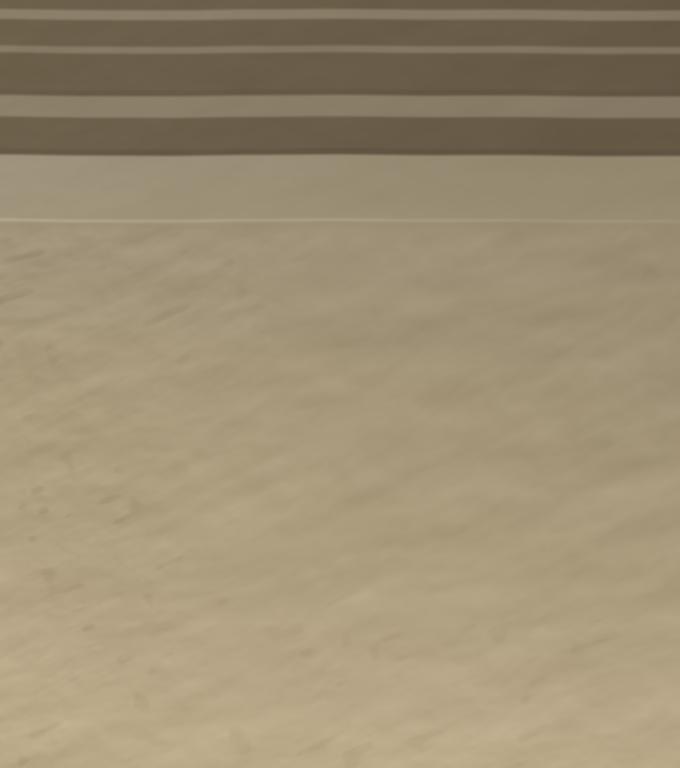
This texture is drawn by a Shadertoy shader. Its source:

```glsl
#define LIT_PLASTER vec3(0.730, 0.665, 0.540)
#define DIM_PLASTER vec3(0.580, 0.528, 0.425)
#define GROOVE vec3(0.415, 0.365, 0.285)
#define FILLET vec3(0.540, 0.490, 0.405)
#define CORNICE_EDGE 0.7985
#define LEDGE_LINE 0.7135
#define EDGE_SOFT 0.0028
#define GRAIN_ANGLE 0.38
#define RELIEF 0.085
#define FINE_RELIEF 0.055

float hash(vec2 p) {
    return fract(sin(dot(p, vec2(127.1, 311.7))) * 43758.5453);
}

float noise(vec2 p) {
    vec2 i = floor(p), f = fract(p);
    f = f * f * (3.0 - 2.0 * f);
    return mix(mix(hash(i), hash(i + vec2(1, 0)), f.x),
               mix(hash(i + vec2(0, 1)), hash(i + vec2(1, 1)), f.x), f.y);
}

float fbm(vec2 p) {
    float sum = 0.0, amp = 0.5;
    for (int i = 0; i < 4; i++) {
        sum += amp * noise(p);
        p = mat2(1.6, 1.2, -1.2, 1.6) * p + 7.3;
        amp *= 0.48;
    }
    return sum;
}

// Height difference toward the light gives embossed shading
float emboss(vec2 p, vec2 toLight) {
    return fbm(p) - fbm(p + toLight);
}

float band(float y, float center, float halfWidth) {
    return 1.0 - smoothstep(halfWidth - EDGE_SOFT, halfWidth + EDGE_SOFT, abs(y - center));
}

// Plaster wall lit from the lower left
vec3 wallColor(vec2 uv) {
    float light = 1.08 - uv.y - 0.3 * uv.x * smoothstep(-0.3, 0.5, uv.y);
    vec3 color = mix(DIM_PLASTER, LIT_PLASTER, clamp(light, 0.0, 1.0));
    float coolness = smoothstep(0.5, 0.75, uv.y) * (1.0 - 0.5 * uv.x);
    return color + coolness * vec3(-0.005, 0.002, 0.018);
}

// Dark grooves separated by three pale fillets
vec3 corniceColor(float x, float y) {
    float fillet = band(y, 0.9815, 0.0065);
    fillet = max(fillet, 0.85 * band(y, 0.936, 0.0045));
    fillet = max(fillet, band(y, 0.862, 0.0140));
    vec3 groove = GROOVE * (1.03 - 0.07 * x);
    groove *= 1.0 - 0.07 * band(y, CORNICE_EDGE + 0.004, 0.004);
    groove *= 1.0 - 0.05 * band(y, 0.880, 0.004);
    return mix(groove, FILLET * (1.02 - 0.05 * x), fillet);
}

void mainImage(out vec4 fragColor, in vec2 fragCoord) {
    vec2 uv = fragCoord / iResolution.xy;
    vec2 p = fragCoord / iResolution.y;

    // Slightly wavering hand-run moulding lines
    float y = uv.y + 0.003 * (noise(vec2(p.x * 9.0, 4.0)) - 0.5) + 0.002 * uv.x;
    float cornice = smoothstep(-EDGE_SOFT, EDGE_SOFT, y - CORNICE_EDGE);
    float wall = 1.0 - smoothstep(LEDGE_LINE - 0.02, LEDGE_LINE, y);
    vec3 color = mix(wallColor(uv), corniceColor(uv.x, y), cornice);

    // Thin highlight on the ledge with a soft shadow underneath
    float ledge = exp(-pow((y - LEDGE_LINE) / 0.0024, 2.0));
    float under = exp(-pow((y - LEDGE_LINE + 0.007) / 0.004, 2.0));
    color += (0.065 * ledge - 0.012 * under) * (1.0 - 0.6 * uv.x);

    // Trowel marks rising to the right
    float c = cos(GRAIN_ANGLE), s = sin(GRAIN_ANGLE);
    vec2 grain = mat2(c, -s, s, c) * p * vec2(1.0, 2.1);
    grain += 0.03 * vec2(noise(p * 8.0), noise(p * 8.0 + 31.0));
    float strength = mix(0.3, 1.0, wall);
    float marks = emboss(grain * 11.0, vec2(-0.12, -0.3));
    color += RELIEF * strength * marks;

    // Finer roughness gathers at the left and bottom
    float rough = mix(1.0, 0.25, smoothstep(0.0, 0.6, uv.x));
    rough = max(rough, 0.7 * (1.0 - smoothstep(0.0, 0.45, uv.y)));
    color += FINE_RELIEF * strength * rough * emboss(grain * 34.0, vec2(-0.2, -0.4));

    // Sparse dark pits and broad mottling
    float pits = smoothstep(0.76, 0.94, noise(grain * 32.0 + 19.0));
    pits *= smoothstep(0.45, 0.7, noise(p * 9.0 + 5.0));
    color -= 0.035 * pits * wall * rough;
    color += 0.022 * (fbm(grain * 5.0 + 3.0) - 0.47);

    fragColor = vec4(color, 1.0);
}
```
